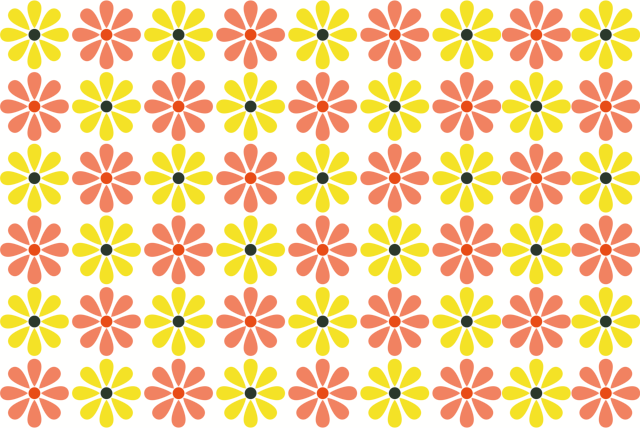
A WebGL 2 fragment shader for this pattern:

```glsl
#version 300 es
precision highp float;
// Checkered grid of eight-petalled daisies, yellow and coral, on white.

uniform vec2 u_resolution;
out vec4 fragColor;

// Lengths are fractions of the canvas width.
const float COLUMNS = 9.0;
const float ROWS = 6.0;
const float FIRST_X = 0.0538;       // centre of the first column
const float COLUMN_PITCH = 0.1126;
const float TIGHT_PITCH = 0.1086;   // narrower spacing of the last columns
const float TIGHT_FROM = 6.0;       // column after which it applies
const float ROW_PITCH = 0.112;

const float PETALS = 8.0;
const float PETAL_INNER = 0.0108;
const float PETAL_OUTER = 0.0537;
const float PETAL_HALF_WIDTH = 0.0109;
const float PROFILE_PEAK = 0.6465;  // maximum of the unscaled petal profile
const float DISC_RADIUS = 0.0092;

const vec3 PAPER = vec3(1.0, 1.0, 0.995);
const vec3 YELLOW = vec3(0.957, 0.886, 0.15);
const vec3 CORAL = vec3(0.945, 0.51, 0.38);
const vec3 DARK_DISC = vec3(0.17, 0.22, 0.17);
const vec3 ORANGE_DISC = vec3(0.91, 0.30, 0.09);

const float TAU = 6.2831853;

// Column coordinate of x, whole at each column centre.
float columnAt(float x) {
    float c = (x - FIRST_X) / COLUMN_PITCH;
    return c < TIGHT_FROM ? c : TIGHT_FROM + (c - TIGHT_FROM) * COLUMN_PITCH / TIGHT_PITCH;
}

float columnCentre(float column) {
    return FIRST_X + min(column, TIGHT_FROM) * COLUMN_PITCH
         + max(column - TIGHT_FROM, 0.0) * TIGHT_PITCH;
}

// Approximate distance to a teardrop lying along +x, pointed at its inner end.
float petalDistance(vec2 p) {
    float len = PETAL_OUTER - PETAL_INNER;
    float t = clamp((p.x - PETAL_INNER) / len, 0.0, 1.5);
    float scale = PETAL_HALF_WIDTH / PROFILE_PEAK;
    float widthSq = scale * scale * pow(t, 1.5) * (1.0 - pow(t, 3.5));
    float slope = scale * scale * (1.5 * sqrt(t) - 5.0 * t * t * t * t) / len;
    float d = (p.y * p.y - widthSq) / (length(vec2(2.0 * p.y, slope)) + 1e-5);
    return max(d, PETAL_INNER - p.x);
}

// Fold the plane into one sector, then measure its petal.
float flowerDistance(vec2 p) {
    float sector = TAU / PETALS;
    float angle = atan(p.y, p.x + (p == vec2(0.0) ? 1e-6 : 0.0));
    angle = mod(angle + 0.5 * sector, sector) - 0.5 * sector;
    return petalDistance(length(p) * vec2(cos(angle), sin(angle)));
}

float coverage(float d, float pixel) {
    return 1.0 - smoothstep(-0.75 * pixel, 0.75 * pixel, d);
}

void main() {
    float pixel = 1.0 / u_resolution.x;
    vec2 uv = gl_FragCoord.xy * pixel;

    // Nearest flower, with the rows centred on the canvas.
    float midY = 0.5 * u_resolution.y * pixel;
    float firstY = midY - 0.5 * (ROWS - 1.0) * ROW_PITCH;
    float column = clamp(floor(columnAt(uv.x) + 0.5), 0.0, COLUMNS - 1.0);
    float row = clamp(floor((uv.y - firstY) / ROW_PITCH + 0.5), 0.0, ROWS - 1.0);
    vec2 p = uv - vec2(columnCentre(column), firstY + row * ROW_PITCH);

    // Alternate the two colourings.
    bool isYellow = mod(column + row, 2.0) > 0.5;
    vec3 petalColor = isYellow ? YELLOW : CORAL;
    vec3 discColor = isYellow ? DARK_DISC : ORANGE_DISC;

    vec3 color = mix(PAPER, petalColor, coverage(flowerDistance(p), pixel));
    color = mix(color, discColor, coverage(length(p) - DISC_RADIUS, pixel));
    fragColor = vec4(color, 1.0);
}
```
